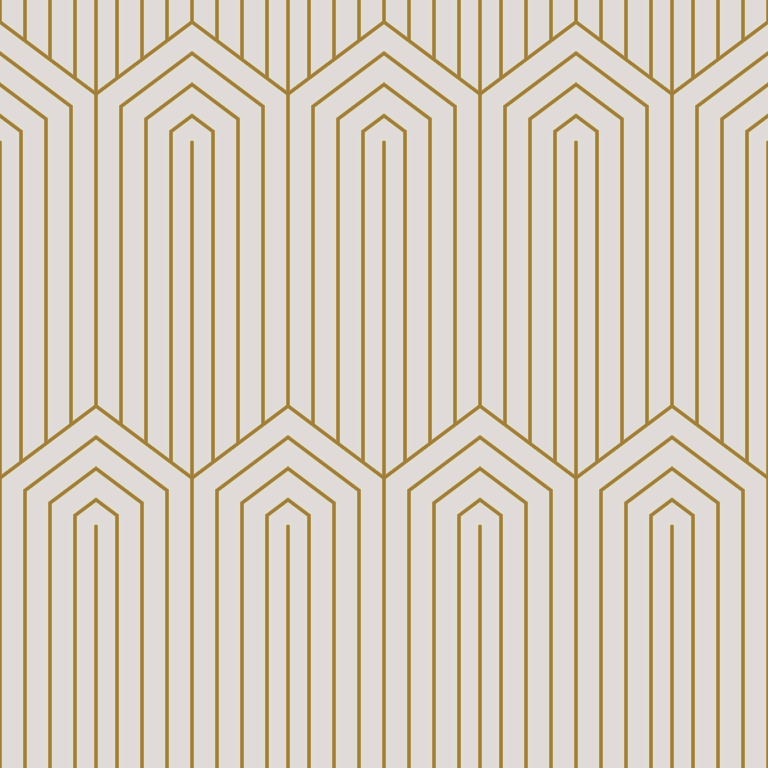
Write a three.js fragment shader that draws this pattern.

```glsl
// Staggered rows of nested pointed arches in thin gold lines on pale stone.
varying vec2 vUv;

// Position within an arch of the given row: x from its axis, y down from its apex.
vec2 archSpace(vec2 p, float row) {
  return vec2(fract(p.x + 0.5 * mod(row, 2.0) + 0.5) - 0.5, p.y - 2.0 * row);
}

// Signed distance to the roof slopes, positive above them.
float roofDistance(vec2 q) {
  return 0.8 * (0.75 * abs(q.x) - q.y);
}

// Distance to the nearest of four nested outlines or the central stem.
float archLines(vec2 q) {
  float depth = -max(abs(q.x) - 0.5, roofDistance(q));
  float spacing = 0.1302;
  float ring = clamp(floor(depth / spacing + 0.5), 0.0, 3.0);
  float stem = length(vec2(q.x, max(0.627 - q.y, 0.0)));
  return min(abs(depth - ring * spacing), stem);
}

void main() {
  // Four arches across, two rows down; one unit is one arch width.
  vec2 p = vec2(vUv.x, 1.0 - vUv.y) * 4.0 - vec2(0.0, 0.1146);
  float row = floor((p.y + 0.1) / 2.0);

  // Each row covers the feet of the row above it.
  vec2 front = archSpace(p, row);
  float roof = roofDistance(front);
  float d = roof > 0.0
    ? min(roof, archLines(archSpace(p, row - 1.0)))
    : archLines(front);

  // Warm fringe beside each line, then the line itself.
  float soft = 0.75 * fwidth(p.x);
  vec3 stone = vec3(0.88, 0.86, 0.85);
  vec3 fringe = vec3(0.88, 0.87, 0.82);
  vec3 gold = vec3(0.63, 0.49, 0.22);
  vec3 color = mix(fringe, stone, smoothstep(0.017, 0.027, d));
  color = mix(gold, color, smoothstep(0.0093 - soft, 0.0093 + soft, d));
  gl_FragColor = vec4(color, 1.0);
}
```
